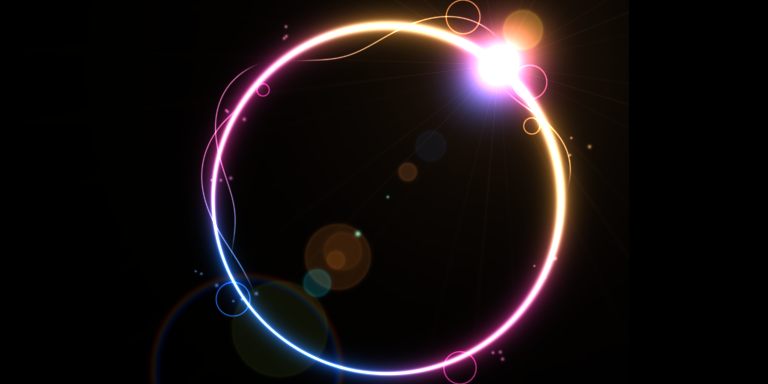
Reproduce this background procedurally as a Shadertoy shader.

```glsl
// A neon ring on black, tinted by angle, with wavy strands and a lens flare.
// The ring and strands are polar curves; discs, circles and sparks are looped
// distance shapes, all added as light. Units: canvas height is 1.

const vec2 RING_CENTER = vec2(1.008, 0.480);
const float RING_RADIUS = 0.453;
const float FLARE_ANGLE = 48.0;
const vec2 FLARE = vec2(1.299, 0.831);
const float HAZE_EDGE = 1.638;
const float LINE_WIDTH = 0.0015;

const vec3 GOLD = vec3(1.0, 0.64, 0.25);
const vec3 ROSE = vec3(1.0, 0.30, 0.60);
const vec3 MAGENTA = vec3(0.92, 0.20, 0.65);
const vec3 BLUE = vec3(0.12, 0.45, 1.0);
const vec3 HAZE = vec3(0.15, 0.09, 0.045);
const vec3 GLINT = vec3(0.35, 0.75, 0.65);

// Outlined circles: x, y, radius
const vec3 CIRCLES[6] = vec3[6](
    vec3(1.206, 0.956, 0.044), vec3(1.380, 0.786, 0.044),
    vec3(1.385, 0.672, 0.021), vec3(0.685, 0.766, 0.016),
    vec3(0.607, 0.221, 0.044), vec3(1.198, 0.042, 0.042));

// Lens ghosts: x, y, radius, and their colours
const vec3 GHOSTS[8] = vec3[8](
    vec3(0.880, 0.331, 0.086), vec3(0.893, 0.346, 0.050),
    vec3(0.875, 0.323, 0.024), vec3(0.826, 0.263, 0.036),
    vec3(0.729, 0.143, 0.125), vec3(1.062, 0.552, 0.024),
    vec3(1.122, 0.620, 0.040), vec3(1.362, 0.922, 0.052));
const vec3 GHOST_TINTS[8] = vec3[8](
    vec3(0.13, 0.07, 0.02), vec3(0.07, 0.035, 0.01),
    vec3(0.09, 0.05, 0.01), vec3(0.02, 0.15, 0.17),
    vec3(0.045, 0.06, 0.012), vec3(0.16, 0.09, 0.04),
    vec3(0.01, 0.03, 0.06), vec3(0.16, 0.14, 0.02));

// Strands: crossing angle, amplitude, half period, and angular span
const vec3 WAVES[4] = vec3[4](
    vec3(165.0, 0.055, 40.0), vec3(188.0, 0.036, 40.0),
    vec3(84.0, 0.064, 44.0), vec3(28.0, 0.033, 30.0));
const vec2 SPANS[4] = vec2[4](
    vec2(132.0, 202.0), vec2(146.0, 217.0),
    vec2(54.0, 126.0), vec2(3.0, 46.0));

const vec2 SPARK_CLUSTERS[8] = vec2[8](
    vec2(0.740, 0.920), vec2(0.604, 0.714), vec2(0.578, 0.505),
    vec2(0.542, 0.289), vec2(0.638, 0.214), vec2(1.424, 0.297),
    vec2(1.284, 0.073), vec2(1.505, 0.620));

float glow(float d, float size) { return exp(-d * d / (size * size)); }

float fill(float d, float soft) { return 1.0 - smoothstep(-soft, soft, d); }

vec2 hash2(float n) { return fract(sin(vec2(n, n + 7.3) * 12.99) * 4375.5); }

float angleOf(vec2 p) {
    vec2 q = p - RING_CENTER;
    return mod(degrees(atan(q.y, q.x)), 360.0);
}

vec3 neonTint(float angle) {
    float away = abs(mod(angle - FLARE_ANGLE + 180.0, 360.0) - 180.0);
    vec3 c = mix(ROSE, GOLD, smoothstep(6.0, 24.0, away));
    c = mix(c, MAGENTA, smoothstep(45.0, 88.0, away));
    return mix(c, BLUE, smoothstep(112.0, 155.0, away));
}

void mainImage(out vec4 fragColor, in vec2 fragCoord) {
    float px = 1.0 / iResolution.y;
    vec2 p = (fragCoord - 0.5 * iResolution.xy) * px + vec2(1.0, 0.5);
    float radius = length(p - RING_CENTER);
    float angle = angleOf(p);
    vec3 tint = neonTint(angle);
    vec2 q = p - FLARE;
    float flareDist = length(q);

    // Warm haze and faint rays, cut off at the right
    float theta = atan(q.y, q.x);
    float rays = pow(0.5 + 0.25 * (sin(theta * 37.0) + sin(theta * 83.0 + 1.0)), 12.0);
    vec3 col = HAZE * exp(-flareDist * 3.8) * 1.3;
    col += HAZE * rays * exp(-flareDist * 3.0) * 0.5;
    col *= fill(p.x - HAZE_EDGE, px);

    // Lens ghosts and the wide rainbow arc
    for (int i = 0; i < 8; i++) {
        float d = length(p - GHOSTS[i].xy) - GHOSTS[i].z;
        col += GHOST_TINTS[i] * (fill(d, 1.5 * px) + 0.3 * glow(d, 0.006));
    }
    vec3 arc = vec3(length(p - vec2(0.643, 0.036))) - vec3(0.247, 0.241, 0.234);
    col += vec3(0.10, 0.06, 0.11) * exp(-arc * arc / 0.00006);

    // Ring, thick beside the flare and thin opposite it
    float near = 0.5 + 0.5 * cos(radians(angle - FLARE_ANGLE));
    float d = abs(radius - RING_RADIUS);
    float fade = smoothstep(0.02, 0.11, flareDist);
    col += fade * tint * 0.95 * exp(-d / mix(0.014, 0.026, near));
    col += fade * vec3(1.0, 0.94, 0.92) * glow(d, mix(0.0035, 0.0125, near));

    // Wavy strands crossing the ring
    for (int i = 0; i < 4; i++) {
        vec3 w = WAVES[i];
        float phase = (w.x - angle) * 3.14159 / w.z;
        float slope = w.y * cos(phase) * 180.0 / (w.z * RING_RADIUS);
        float e = abs(radius - RING_RADIUS - w.y * sin(phase)) / sqrt(1.0 + slope * slope);
        float span = smoothstep(SPANS[i].x, SPANS[i].x + 9.0, angle)
            * (1.0 - smoothstep(SPANS[i].y - 14.0, SPANS[i].y, angle));
        col += mix(tint, vec3(1.0), 0.35) * span * 0.8 * fill(e - LINE_WIDTH, px);
    }

    // Outlined circles
    for (int i = 0; i < 6; i++) {
        float e = abs(length(p - CIRCLES[i].xy) - CIRCLES[i].z);
        col += neonTint(angleOf(CIRCLES[i].xy)) * 0.8 * fill(e - LINE_WIDTH, px);
    }

    // Scattered sparks and two glints
    for (int i = 0; i < 24; i++) {
        vec2 rnd = hash2(float(i) + 1.0);
        vec2 spot = SPARK_CLUSTERS[i / 3] + (rnd - 0.5) * 0.065;
        col += mix(tint, vec3(1.0), 0.3) * 0.6 * glow(length(p - spot), 0.003 + 0.002 * rnd.x);
    }
    col += GLINT * glow(length(p - vec2(0.932, 0.391)), 0.007);
    col += GLINT * 0.7 * glow(length(p - vec2(1.010, 0.487)), 0.004);

    // Flare: blue below, gold above, magenta halo and white core
    col += BLUE * 0.75 * glow(length(q + vec2(0.030, 0.045)), 0.085);
    col += GOLD * 0.55 * glow(length(q - vec2(0.050, 0.055)), 0.080);
    col += MAGENTA * 0.85 * glow(flareDist, 0.095);
    col += vec3(1.0, 0.95, 0.88) * glow(flareDist, 0.058);

    fragColor = vec4(min(col, 1.0), 1.0);
}
```
